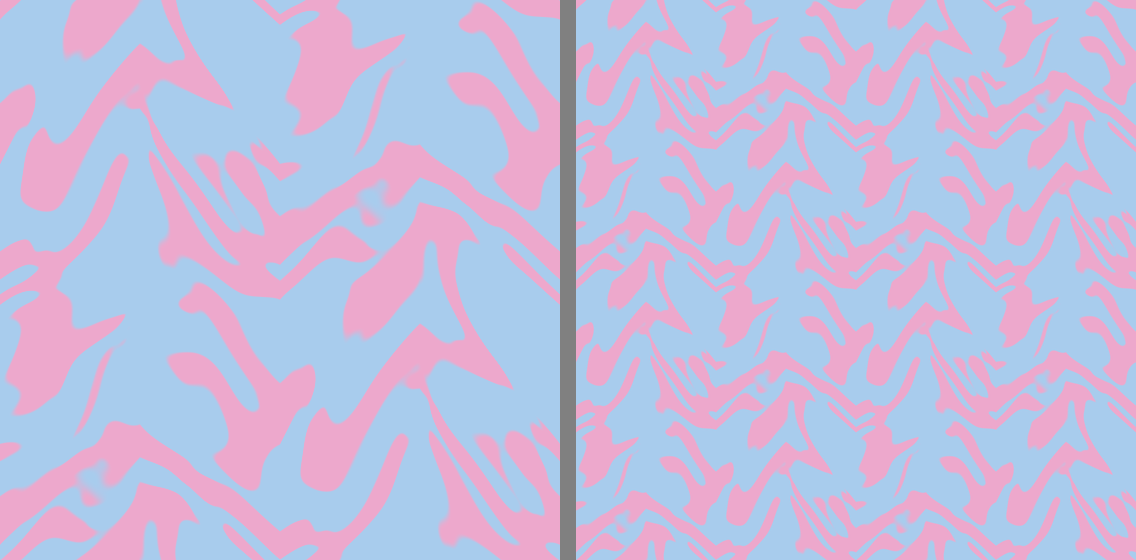
Left: one tile. Right: repeated 2 by 2.
A three.js fragment shader for this pattern:

```glsl
// Two-colour camouflage of flowing, kinked patches. The plane is folded by a
// zigzag, bent by gradient noise, and a second noise is cut at one level.
// The noise lattice wraps with a half-step offset, so the tile is seamless.

#define BLUE vec3(0.66, 0.80, 0.93)
#define PINK vec3(0.93, 0.66, 0.80)
#define FOLDS 2.0                  // zigzag peaks across the canvas
#define FOLD_HEIGHT 0.20           // rise of each peak
#define WARP_CELLS vec2(6.0, 6.0)  // lattices: even whole numbers
#define WARP_AMOUNT vec2(0.20, 0.20)
#define PATCH_CELLS vec2(6.0, 10.0)
#define DETAIL_CELLS vec2(12.0, 16.0)
#define DETAIL_AMOUNT 0.36
#define CUT_LEVEL -0.024           // lower gives more blue
#define SOFTNESS 0.032             // half width of the edge, in noise value

varying vec2 vUv;

// Unit gradient for a lattice point
vec2 hashGradient(vec2 cell, float seed) {
  vec3 h = fract(vec3(cell.xyx + seed) * vec3(0.1031, 0.1030, 0.0973));
  h += dot(h, h.yzx + 33.33);
  float angle = 6.28318 * fract((h.x + h.y) * h.z);
  return vec2(cos(angle), sin(angle));
}

// Repeats the lattice after half the height, moved by half the width
vec2 wrapCell(vec2 cell, vec2 cells) {
  vec2 halfCells = 0.5 * cells;
  float band = floor((cell.y + 0.5) / halfCells.y);
  cell -= band * halfCells;
  return vec2(mod(cell.x + 0.5, cells.x) - 0.5, cell.y);
}

float cornerValue(vec2 cell, vec2 offset, vec2 local, vec2 cells, float seed) {
  vec2 corner = wrapCell(cell + offset, cells);
  return dot(hashGradient(corner, seed), local - offset);
}

// Tileable gradient noise, with cells counted across the canvas
float gradientNoise(vec2 p, vec2 cells, float seed) {
  p *= cells;
  vec2 cell = floor(p);
  vec2 f = p - cell;
  vec2 s = f * f * f * (f * (f * 6.0 - 15.0) + 10.0);
  float a = cornerValue(cell, vec2(0.0, 0.0), f, cells, seed);
  float b = cornerValue(cell, vec2(1.0, 0.0), f, cells, seed);
  float c = cornerValue(cell, vec2(0.0, 1.0), f, cells, seed);
  float d = cornerValue(cell, vec2(1.0, 1.0), f, cells, seed);
  return mix(mix(a, b, s.x), mix(c, d, s.x), s.y);
}

// Shears the plane up and down in straight vertical folds
vec2 zigzag(vec2 p) {
  float wave = 1.0 - abs(2.0 * fract(p.x * FOLDS) - 1.0);
  return vec2(p.x, p.y - FOLD_HEIGHT * wave);
}

void main() {
  vec2 p = zigzag(vUv);

  // Bend the folded plane
  vec2 bend = vec2(gradientNoise(p, WARP_CELLS, 29.0),
                   gradientNoise(p, WARP_CELLS, 58.0));
  p += WARP_AMOUNT * bend;

  // Patches with small irregularities
  float field = gradientNoise(p, PATCH_CELLS, 83.0);
  field += DETAIL_AMOUNT * gradientNoise(p, DETAIL_CELLS, 112.0);

  float blueMask = smoothstep(CUT_LEVEL - SOFTNESS, CUT_LEVEL + SOFTNESS, field);
  gl_FragColor = vec4(mix(PINK, BLUE, blueMask), 1.0);
}
```
